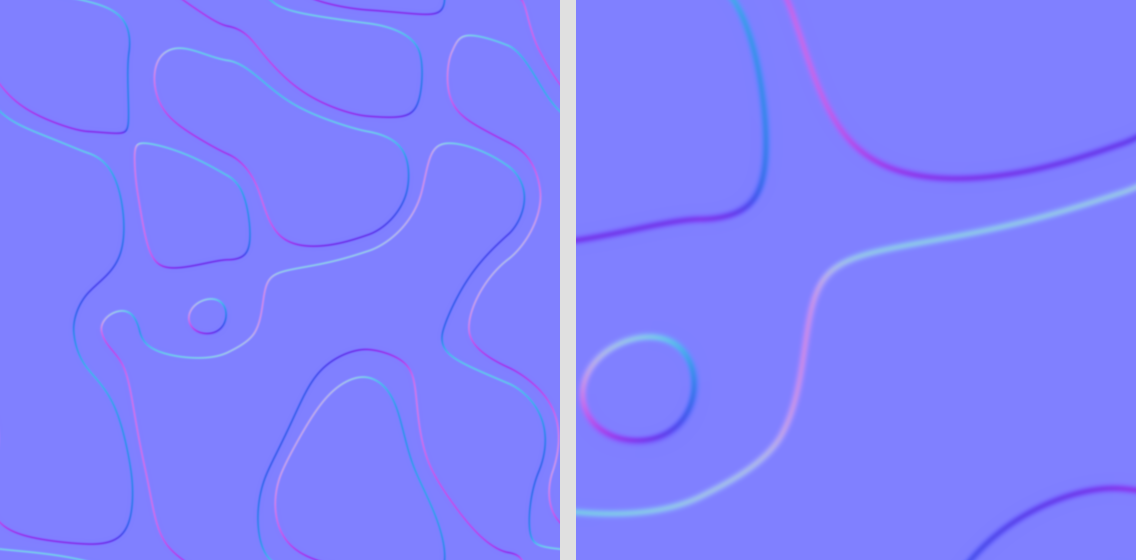
Left, the full canvas; right, a detail of the centre.
Write a Shadertoy shader that draws this texture map.

```glsl
const float TAU = 6.2831853;
const float CELLS = 4.0;          // lattice cells across the canvas, even
const float SLOPE_AMOUNT = 0.65;  // random tilt of the field at a corner
const float HEIGHT_AMOUNT = 0.6;  // largest height of the field at a corner
const float GROOVE_LEVEL = 0.068; // field level at which a plateau starts
const float EDGE_WIDTH = 0.0024;  // softness of a plateau edge
const float EDGE_TILT = 0.5;      // steepest sideways part of the normal

float hash(vec2 p) {
    return fract(sin(dot(p, vec2(127.1, 311.7))) * 43758.5453);
}

// Height (x) and slope (yz) at a lattice corner, wrapped so the map tiles.
// Heights alternate in sign, so plateaus form as islands split by grooves.
vec3 cornerField(vec2 corner, float period, float seed) {
    vec2 id = mod(corner, period);
    float side = 2.0 * mod(id.x + id.y, 2.0) - 1.0;
    float height = side * HEIGHT_AMOUNT * hash(id + seed + 17.3);
    float angle = TAU * hash(id + seed);
    return vec3(height, SLOPE_AMOUNT * vec2(cos(angle), sin(angle)));
}

// Plane through a corner, evaluated at an offset from it
float plane(vec3 corner, vec2 offset) {
    return corner.x + dot(corner.yz, offset);
}

// Lattice noise: x is the value, yz its exact derivative
vec3 latticeNoise(vec2 p, float period, float seed) {
    vec2 cell = floor(p);
    vec2 f = p - cell;
    vec2 u = f * f * (3.0 - 2.0 * f);
    vec2 du = 6.0 * f * (1.0 - f);

    vec3 ca = cornerField(cell, period, seed);
    vec3 cb = cornerField(cell + vec2(1, 0), period, seed);
    vec3 cc = cornerField(cell + vec2(0, 1), period, seed);
    vec3 cd = cornerField(cell + vec2(1, 1), period, seed);

    float a = plane(ca, f);
    float b = plane(cb, f - vec2(1, 0));
    float c = plane(cc, f - vec2(0, 1));
    float d = plane(cd, f - vec2(1, 1));

    float value = mix(mix(a, b, u.x), mix(c, d, u.x), u.y);
    vec2 slope = mix(mix(ca.yz, cb.yz, u.x), mix(cc.yz, cd.yz, u.x), u.y)
               + du * (u.yx * (a - b - c + d) + vec2(b, c) - a);
    return vec3(value, slope);
}

// Bell-shaped edge strength, never thinner than the pixel grid can show
float edgeProfile(float dist, float width, float pixel) {
    float w = max(width, 0.7 * pixel);
    return exp(-dist * dist / (w * w));
}

// Tangent-space normal packed into a colour, green pointing down
vec3 packNormal(vec2 tilt) {
    vec3 normal = vec3(tilt.x, -tilt.y, sqrt(1.0 - dot(tilt, tilt)));
    return 0.5 + 0.5 * normal;
}

void mainImage(out vec4 fragColor, in vec2 fragCoord) {
    float pixel = 1.0 / iResolution.y;
    vec2 uv = fragCoord * pixel;

    // Plateaus on both sides of the zero contour, grooves between them
    vec3 field = latticeNoise(uv * CELLS + 0.37, CELLS, 3.0);
    vec2 uphill = field.yz * (field.x < 0.0 ? -1.0 : 1.0);
    float steepness = max(length(uphill), 1e-4);
    float dist = (abs(field.x) - GROOVE_LEVEL) / (steepness * CELLS);

    // Tilt the surface only along the plateau edges
    float tilt = EDGE_TILT * edgeProfile(dist, EDGE_WIDTH, pixel);
    fragColor = vec4(packNormal(uphill / steepness * tilt), 1.0);
}
```
